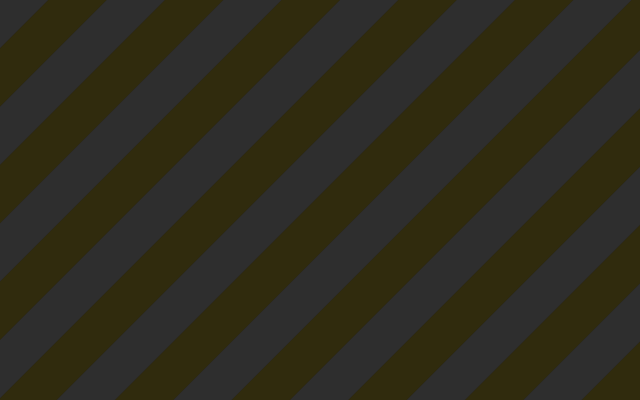
Reproduce this pattern procedurally as a Shadertoy shader.

```glsl
// Diagonal hazard-style stripes: equal olive and charcoal bands at 45 degrees.
// Distance is measured from the lower right corner along the band normal and
// folded into a signed distance to the nearest band edge, which is smoothed.

#define BAND_WIDTH 0.103125               // one band, in canvas heights
#define SEAM_WIDTH 0.0022                 // soft dark seam between bands
#define SEAM_SHADE 0.07                   // how much the seam darkens
#define OLIVE vec3(0.188, 0.168, 0.050)
#define CHARCOAL vec3(0.181, 0.181, 0.181)

// Negative inside the olive bands, positive inside the charcoal ones.
float bandDistance(float along) {
    float fromCentre = abs(mod(along + 0.5 * BAND_WIDTH, 2.0 * BAND_WIDTH) - BAND_WIDTH);
    return fromCentre - 0.5 * BAND_WIDTH;
}

void mainImage(out vec4 fragColor, in vec2 fragCoord) {
    float pixel = 1.0 / iResolution.y;
    vec2 corner = vec2(iResolution.x - fragCoord.x, fragCoord.y) * pixel;

    // Position along the band normal
    float along = (corner.x + corner.y) * inversesqrt(2.0);
    float edge = bandDistance(along);

    // Bands with a smoothed edge
    float charcoal = smoothstep(-0.6 * pixel, 0.6 * pixel, edge);
    vec3 color = mix(OLIVE, CHARCOAL, charcoal);

    // Faint seam where the bands meet
    float seam = 1.0 - smoothstep(0.0, max(SEAM_WIDTH, pixel), abs(edge));
    color *= 1.0 - SEAM_SHADE * seam;

    fragColor = vec4(color, 1.0);
}
```
